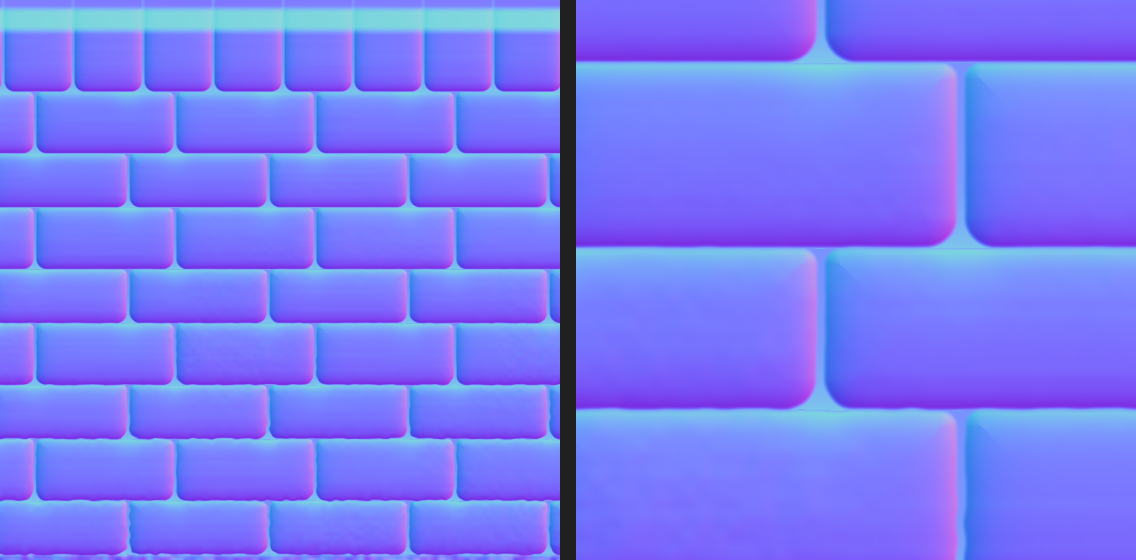
Left: the whole. Right: its middle third, enlarged.
Write a WebGL 1 fragment shader that draws this texture map.

```glsl
precision highp float;
// Tangent-space normal map of a rounded brick wall with a row of cap stones on top.

uniform vec2 u_resolution;

#define BRICK_WIDTH 0.25
#define CAP_WIDTH 0.125
#define CAP_TOP 0.018
#define CAP_BOTTOM 0.164
#define PAIR_HEIGHT 0.2067
#define TALL_ROW 0.1103
#define JOINT_HALF vec2(0.0028, 0.0008)
#define RIM_WIDTH 0.0065
#define RIM_SLOPE 0.5
#define WEAR 0.11

float hash(vec2 p) {
  return fract(sin(dot(p, vec2(127.1, 311.7))) * 43758.55);
}

float noise(vec2 p) {
  vec2 i = floor(p), f = fract(p);
  f = f * f * (3.0 - 2.0 * f);
  return mix(mix(hash(i), hash(i + vec2(1.0, 0.0)), f.x),
             mix(hash(i + vec2(0.0, 1.0)), hash(i + vec2(1.0)), f.x), f.y);
}

float grain(vec2 p) {
  return 0.6 * noise(p * 55.0) + 0.3 * noise(p * 110.0 + 7.0);
}

// Signed distance to a rounded box in z, outward direction in xy.
vec3 roundedBox(vec2 p, vec2 halfSize, float radius) {
  vec2 q = abs(p) - halfSize + radius;
  vec2 outer = max(q, 0.0);
  float d = length(outer) + min(max(q.x, q.y), 0.0) - radius;
  vec2 dir = q.x > q.y ? vec2(1.0, 0.0) : vec2(0.0, 1.0);
  if (min(q.x, q.y) > 0.0) dir = normalize(q);
  return vec3(dir * sign(p), d);
}

// Distance along x to the nearest vertical joint.
float jointDistance(float x, float offset, float width) {
  return abs(fract((x - offset) / width + 0.5) - 0.5) * width;
}

void main() {
  vec2 uv = gl_FragCoord.xy / u_resolution;
  float aa = max(0.002, 1.0 / u_resolution.y);
  float age = smoothstep(0.85, 0.05, uv.y);

  // Slightly ragged edges near the foot of the wall.
  vec2 ragged = vec2(noise(uv * 90.0), noise(uv * 90.0 + 31.0)) - 0.5;
  vec2 p = vec2(uv.x, 1.0 - uv.y) + ragged * 0.004 * age * age;

  // Row layout, measured down from the top edge.
  bool cap = p.y < CAP_BOTTOM;
  float pairIndex = floor((p.y - CAP_BOTTOM) / PAIR_HEIGHT);
  float inPair = p.y - CAP_BOTTOM - pairIndex * PAIR_HEIGHT;
  bool tall = inPair < TALL_ROW;
  float rowTop = tall ? 0.0 : TALL_ROW;
  float rowHeight = tall ? TALL_ROW : PAIR_HEIGHT - TALL_ROW;
  float top = inPair - rowTop;
  float offset = tall ? 0.0625 : 0.2292;
  float offsetAbove = tall ? 0.2292 : 0.0625;
  float width = BRICK_WIDTH;
  if (cap) {
    rowHeight = CAP_BOTTOM + 0.05;
    top = p.y + 0.05;
    offset = 0.0055;
    width = CAP_WIDTH;
  }
  float column = floor((p.x - offset) / width);
  float left = p.x - offset - column * width;
  float right = width - left;
  float bottom = rowHeight - top;

  // Stone outline, with rounder corners at the bottom.
  vec2 local = vec2(left - 0.5 * width, 0.5 * rowHeight - top);
  float radius = local.y < 0.0 ? 0.018 : 0.009;
  vec3 box = roundedBox(local, 0.5 * vec2(width, rowHeight) - JOINT_HALF, radius);
  float depth = max(-box.z, 0.0);

  // Sharp rim plus a broad pillow falloff on each side.
  vec2 slope = box.xy * RIM_SLOPE * exp(-depth / RIM_WIDTH);
  slope.x += 0.38 * exp(-right / 0.015) - 0.36 * exp(-left / 0.018);
  slope.y -= 0.46 * exp(-bottom / 0.027);
  float spill = exp(-pow(jointDistance(p.x, offsetAbove, BRICK_WIDTH) / 0.025, 2.0));
  if (!cap) slope.y += (0.36 + 0.3 * spill) * exp(-top / 0.019);

  // Surface tilt, fine streaks and worn grain.
  vec2 id = vec2(column, cap ? -1.0 : pairIndex * 2.0 + (tall ? 0.0 : 1.0));
  slope += vec2(-0.05, -0.03) + 0.05 * (vec2(hash(id), hash(id + 19.0)) - 0.5);
  slope.y += 0.05 * (noise(uv * vec2(5.0, 150.0)) - 0.5);
  float g = grain(uv);
  vec2 bump = vec2(grain(uv + vec2(0.004, 0.0)), grain(uv + vec2(0.0, 0.004))) - g;
  float patches = smoothstep(0.25, 0.75, noise(uv * 5.0 + 3.0));
  slope -= bump * WEAR * 3.0 * age * patches;

  // Mortar catches light where it meets the course below.
  vec2 mortar = vec2(-0.04, mix(0.14, 0.65, exp(-bottom / 0.022)));
  slope = mix(slope, mortar, smoothstep(-aa, aa, box.z));

  // Bevelled ledge over the cap stones, flat strip above it.
  float band = smoothstep(0.008, 0.024, p.y) * (1.0 - smoothstep(0.045, 0.064, p.y));
  slope.x *= mix(1.0, 0.3, band) * smoothstep(CAP_TOP - 0.006, CAP_TOP + 0.006, p.y);
  slope.y = mix(slope.y, 0.92, band);

  // Rough purple foot at the lower edge.
  float foot = 1.0 - smoothstep(0.004, 0.013, uv.y);
  vec2 rubble = vec2(0.0, -0.22) + ragged * vec2(0.6, 1.0);
  slope = mix(slope, rubble, foot * 0.8);

  vec3 normal = normalize(vec3(slope, 1.0));
  gl_FragColor = vec4(normal * 0.5 + 0.5, 1.0);
}
```
